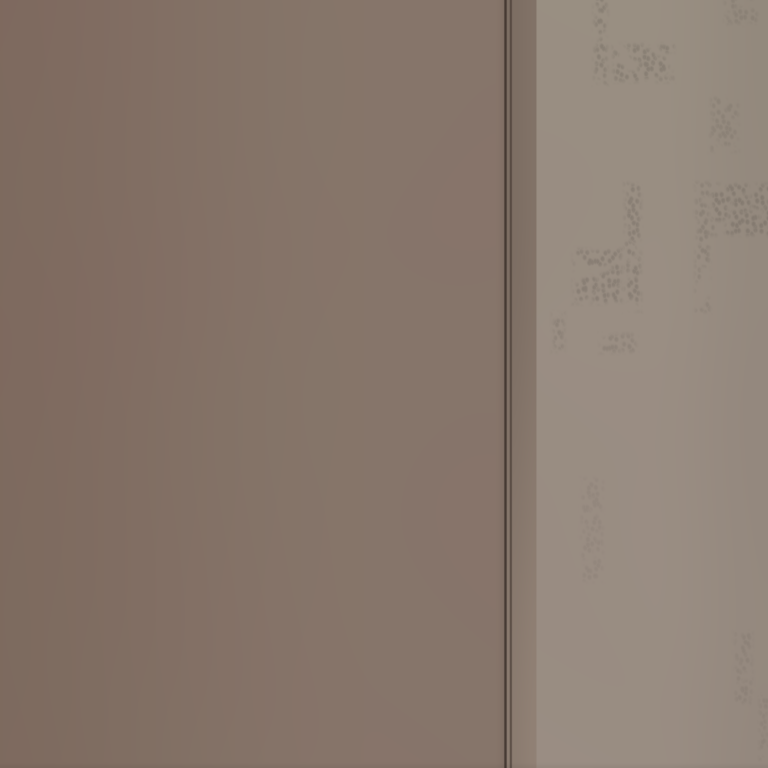
Write a WebGL 1 fragment shader that draws this texture.

```glsl
precision highp float;

uniform vec2 u_resolution;

#define SEAM_X 0.6582
#define GROOVE_X 0.6652
#define STRIP_X 0.6675
#define PLASTER_X 0.6985
#define PANEL_EDGE vec3(0.490, 0.412, 0.368)
#define PANEL_BODY vec3(0.526, 0.458, 0.414)
#define STRIP_TOP vec3(0.488, 0.430, 0.388)
#define STRIP_BOTTOM vec3(0.545, 0.485, 0.440)
#define PLASTER vec3(0.602, 0.553, 0.512)
#define SEAM_DARK vec3(0.245, 0.200, 0.175)
#define FLECK_SCALE vec2(150.0, 115.0)
#define FLECK_DEPTH 0.16

vec2 hash2(vec2 p) {
    vec3 q = fract(p.xyx * vec3(0.1031, 0.1030, 0.0973));
    q += dot(q, q.yzx + 33.33);
    return fract((q.xx + q.yz) * q.zy);
}

// Distance to the nearest scattered cell point
float cellular(vec2 p) {
    vec2 cell = floor(p);
    float nearest = 2.0;
    for (int j = -1; j <= 1; j++) {
        for (int i = -1; i <= 1; i++) {
            vec2 c = cell + vec2(float(i), float(j));
            nearest = min(nearest, length(c + hash2(c) - p));
        }
    }
    return nearest;
}

float band(float x, float center, float halfWidth, float blur) {
    return 1.0 - smoothstep(halfWidth - blur, halfWidth + blur, abs(x - center));
}

// Soft box of wear on the plaster
float patchMask(vec2 uv, vec2 center, vec2 halfSize) {
    vec2 d = abs(uv - center) - halfSize;
    return 1.0 - smoothstep(-0.007, 0.005, max(d.x, d.y));
}

float wearMask(vec2 uv) {
    // Upper corner
    float m = patchMask(uv, vec2(0.782, 0.950), vec2(0.009, 0.060));
    m = max(m, patchMask(uv, vec2(0.838, 0.918), vec2(0.040, 0.025)));
    m = max(m, 0.6 * patchMask(uv, vec2(0.965, 0.990), vec2(0.022, 0.022)));
    // Right cluster
    m = max(m, 0.6 * patchMask(uv, vec2(0.943, 0.838), vec2(0.019, 0.036)));
    m = max(m, patchMask(uv, vec2(0.966, 0.727), vec2(0.042, 0.034)));
    m = max(m, 0.8 * patchMask(uv, vec2(0.915, 0.678), vec2(0.010, 0.085)));
    // Middle cluster
    m = max(m, patchMask(uv, vec2(0.824, 0.678), vec2(0.011, 0.084)));
    m = max(m, patchMask(uv, vec2(0.778, 0.640), vec2(0.032, 0.036)));
    m = max(m, 0.8 * patchMask(uv, vec2(0.727, 0.567), vec2(0.008, 0.026)));
    m = max(m, 0.7 * patchMask(uv, vec2(0.805, 0.553), vec2(0.024, 0.013)));
    // Faint lower traces
    m = max(m, 0.4 * patchMask(uv, vec2(0.771, 0.310), vec2(0.015, 0.068)));
    m = max(m, 0.5 * patchMask(uv, vec2(0.968, 0.130), vec2(0.012, 0.048)));
    return max(m, 0.5 * patchMask(uv, vec2(0.997, 0.055), vec2(0.009, 0.045)));
}

// Raised flecks, kept in irregular clumps
float fleckHeight(vec2 uv) {
    float clump = 1.0 - smoothstep(0.35, 0.75, cellular(uv * 48.0));
    return clump * (1.0 - smoothstep(0.15, 0.60, cellular(uv * FLECK_SCALE)));
}

void main() {
    vec2 uv = gl_FragCoord.xy / u_resolution;
    float px = 1.0 / u_resolution.x;

    // Broad, slow tint variation
    float drift = sin(uv.x * 9.0 + 2.0 * sin(uv.y * 5.0)) * sin(uv.y * 7.0 + uv.x * 4.0);

    // Smooth panel, darker and redder at the left
    vec3 panel = mix(PANEL_EDGE, PANEL_BODY, smoothstep(-0.08, 0.50, uv.x));
    panel += drift * vec3(-0.002, 0.003, 0.0);
    panel *= 1.0 - 0.05 * smoothstep(0.645, SEAM_X, uv.x);

    // Plaster with embossed wear
    vec3 plaster = PLASTER + vec3(-0.003, 0.005, -0.003) * smoothstep(0.4, 1.0, uv.y);
    plaster += drift * vec3(0.002, 0.003, 0.002);
    plaster *= 1.0 - 0.035 * smoothstep(0.85, 1.0, uv.x);
    float height = fleckHeight(uv);
    float relief = height - fleckHeight(uv + vec2(-0.002, 0.002));
    plaster *= 1.0 + wearMask(uv) * FLECK_DEPTH * (0.6 * relief - 0.7 * height);

    // Edge strip, brighter towards the bottom
    vec3 strip = mix(STRIP_BOTTOM, STRIP_TOP, smoothstep(0.0, 0.75, uv.y));
    strip *= 1.0 + 0.04 * smoothstep(STRIP_X, PLASTER_X, uv.x);

    // Panel, seam, strip and plaster from left to right
    vec3 color = mix(panel, strip, smoothstep(SEAM_X - px, SEAM_X + px, uv.x));
    color = mix(color, plaster, smoothstep(PLASTER_X - px, PLASTER_X + px, uv.x));
    color = mix(color, SEAM_DARK, 0.90 * band(uv.x, SEAM_X, 0.0016, px));
    color = mix(color, SEAM_DARK, 0.65 * band(uv.x, GROOVE_X, 0.0013, px));

    // Slight darkening at the bottom border
    color *= 1.0 - 0.04 * (1.0 - smoothstep(0.0, 0.008, uv.y));
    gl_FragColor = vec4(color, 1.0);
}
```
